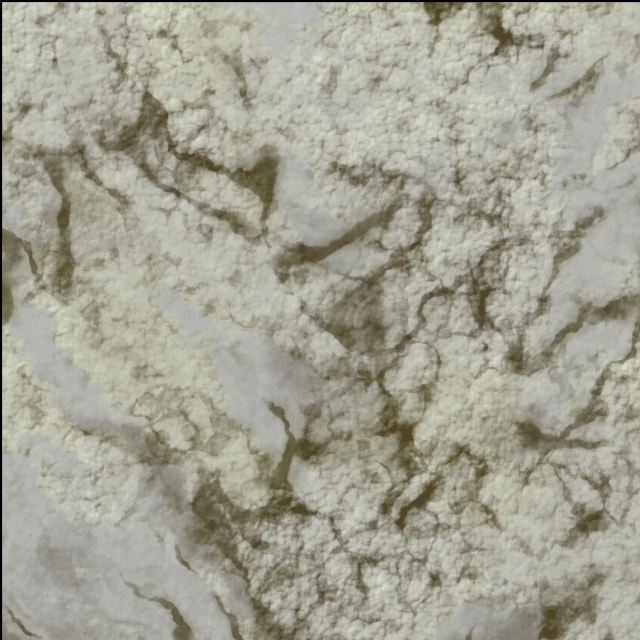
A Shadertoy shader for this texture:

```glsl
// Crumbly pale powder with smooth pressed patches and olive-brown crevices.

const vec3 DEEP  = vec3(0.31, 0.27, 0.16);
const vec3 DARK  = vec3(0.39, 0.37, 0.28);
const vec3 MID   = vec3(0.58, 0.57, 0.51);
const vec3 PALE  = vec3(0.73, 0.73, 0.69);
const vec3 GLARE = vec3(0.85, 0.85, 0.80);
const vec3 COOL_TINT = vec3(-0.010, -0.008, 0.018);
const vec3 CREAM_TINT = vec3(0.006, 0.006, -0.018);

const vec2  LIGHT_STEP = vec2(-0.0030, 0.0034);  // towards the light
const vec2  VALLEY = vec2(0.55, 0.42);           // where the slopes meet
const float SLOPE = 0.85;
const float BASE_TONE = 0.735;
const float KNEE = 0.71;                         // highlights flatten above
const float RELIEF = 0.52;
const float CAVITY = 0.46;
const float FRAME = 0.0033;

vec2 hash2(vec2 c) {
    vec3 h = fract(c.xyx * vec3(0.1031, 0.1030, 0.0973));
    h += dot(h, h.yzx + 33.33);
    return fract((h.xx + h.yz) * h.zy);
}

float noise(vec2 p) {
    vec2 c = floor(p), f = fract(p);
    f = f * f * (3.0 - 2.0 * f);
    float low = mix(hash2(c).x, hash2(c + vec2(1, 0)).x, f.x);
    float high = mix(hash2(c + vec2(0, 1)).x, hash2(c + vec2(1, 1)).x, f.x);
    return mix(low, high, f.y);
}

float fbm(vec2 p) {
    float sum = 0.0, amp = 0.5;
    p = mat2(0.8, 0.6, -0.6, 0.8) * p;
    for (int i = 0; i < 5; i++) {
        sum += amp * noise(p);
        p = mat2(1.6, 1.2, -1.2, 1.6) * p + 17.3;
        amp *= 0.5;
    }
    return sum / 0.97;
}

// Distances to the nearest and second nearest cell centres
vec2 cells(vec2 p) {
    vec2 c = floor(p), best = vec2(9.0);
    for (int y = -1; y <= 1; y++)
    for (int x = -1; x <= 1; x++) {
        vec2 cell = c + vec2(x, y);
        float d = length(cell + hash2(cell + 50.0) - p);
        best = d < best.x ? vec2(d, best.x) : vec2(best.x, min(best.y, d));
    }
    return best;
}

// Shears both sides so that long features run down into the valley
vec2 foldV(vec2 p) {
    float x = p.x - VALLEY.x;
    return vec2(p.x, p.y - SLOPE * sqrt(x * x + 0.004));
}

// Ragged clumps and grit: rounded cells broken up by layered noise
float crumbs(vec2 p) {
    vec2 ragged = vec2(fbm(p * 60.0), fbm(p * 60.0 + 41.0)) - 0.5;
    float clump = cells((p + 0.030 * ragged) * 21.0).x;
    float grit = cells((p + 0.014 * ragged) * 52.0 + 7.7).x;
    float dust = cells((p + 0.008 * ragged) * 105.0 + 3.1).x;
    return 0.26 * (1.0 - clump * clump) + 0.25 * (1.0 - grit * grit)
         + 0.17 * (1.0 - dust * dust) + 0.50 * fbm(p * 42.0 + 5.0);
}

// Broken cracks along cell borders: x is the core, y the soft halo
vec2 crevice(vec2 gridPos, float openness) {
    vec2 d = cells(gridPos);
    float gap = d.y - d.x;
    float open = smoothstep(0.51, 0.65, openness);
    float width = 0.02 + 0.13 * open;
    return open * (1.0 - smoothstep(vec2(0.45, 0.3) * width, vec2(1.0, 2.6) * width, vec2(gap)));
}

vec3 ramp(float t) {
    vec3 c = mix(DEEP, DARK, smoothstep(0.22, 0.38, t));
    c = mix(c, MID, clamp((t - 0.38) / 0.19, 0.0, 1.0));
    c = mix(c, PALE, clamp((t - 0.57) / 0.16, 0.0, 1.0));
    return mix(c, GLARE, clamp((t - 0.73) / 0.12, 0.0, 1.0));
}

void mainImage(out vec4 fragColor, in vec2 fragCoord) {
    vec2 p = fragCoord / iResolution.xy;
    vec2 wobble = vec2(fbm(p * 9.0), fbm(p * 9.0 + 31.0)) - 0.5;
    vec2 ragged = vec2(fbm(p * 36.0), fbm(p * 36.0 + 19.0)) - 0.5;
    vec2 warped = p + 0.09 * wobble + 0.028 * ragged;
    vec2 slope = foldV(warped);

    // Pressed patches, loose grains and slanting soft shadows
    float mottle = fbm(p * 26.0 + 12.0) - 0.5;
    float pressed = smoothstep(0.52, 0.64, fbm(slope * vec2(4.0, 7.0) + 14.0) + 0.18 * mottle);
    float shade = smoothstep(0.50, 0.76, fbm(slope * vec2(4.0, 9.0) + 61.0));
    float grain = crumbs(p);
    float facing = grain - crumbs(p + LIGHT_STEP);
    float loose = 1.0 - 0.82 * pressed;
    float rough = loose * mix(0.65, 1.3, smoothstep(0.35, 0.65, fbm(p * 6.0 + 88.0)));

    float tone = BASE_TONE + 0.05 * (p.y - 0.5) + 0.02 * (0.5 - p.x) - 0.025 * pressed;
    tone += rough * (RELIEF * facing + CAVITY * (grain - 0.77));
    tone += 0.05 * (fbm(p * 90.0) - 0.5) - 0.15 * shade * (1.2 - p.y);

    // Crevices gather near the valley; small ragged pits lie everywhere
    vec2 away = p - VALLEY;
    float focus = exp(-7.0 * dot(away, away));
    float patchy = fbm(p * 6.0 + 9.0);
    vec2 crack = crevice(slope * vec2(5.0, 7.0), patchy + 0.14 * focus - 0.04);
    vec2 nook = crevice(warped * 15.0 + 3.0, fbm(p * 10.0 + 77.0) + 0.05 * focus - 0.02);
    float pit = smoothstep(0.60, 0.72, fbm(p * 34.0 + 53.0));
    tone -= 0.16 * crack.x * (1.0 + 2.0 * mottle) + 0.12 * crack.y;
    tone -= loose * (0.11 * nook.x + 0.06 * nook.y + 0.12 * pit);
    tone -= 0.45 * max(tone - KNEE, 0.0);

    // Cool pressed powder against cream crumbs
    vec3 color = ramp(tone);
    float cream = smoothstep(0.40, 0.62, fbm(p * 4.0 + 23.0) + 0.15 * (p.y - p.x));
    color += mix(CREAM_TINT * cream, COOL_TINT, pressed * (1.0 - crack.y));

    // Thin dark frame on the left and top
    float inset = min(p.x, 1.0 - p.y);
    float aa = 0.7 / iResolution.y;
    color *= smoothstep(FRAME - aa, FRAME + aa, inset);
    fragColor = vec4(clamp(color, 0.0, 1.0), 1.0);
}
```
